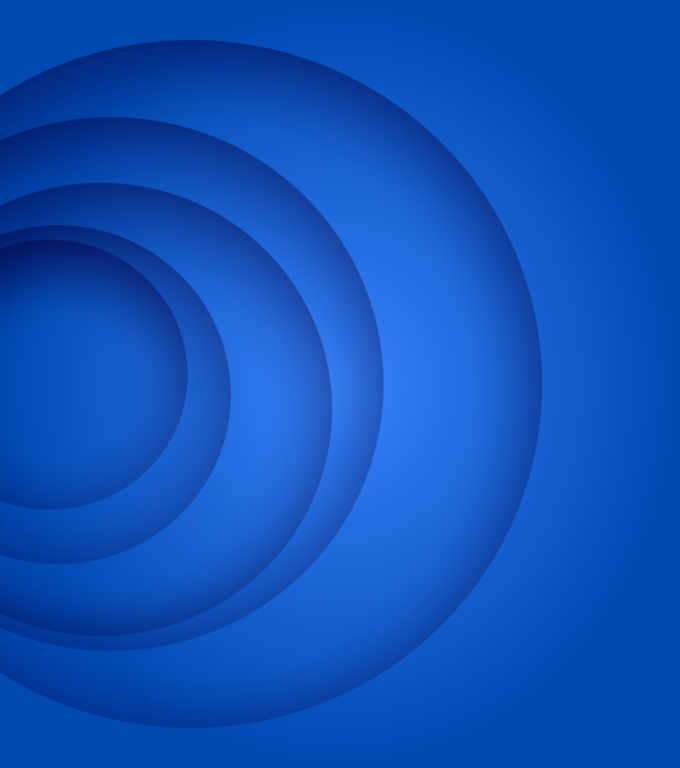
Give the GLSL for this background, as a Shadertoy shader.

```glsl
// Nested circular cutouts with soft inner shadows over a blue radial glow.
#define BASE_BLUE vec3(0.0, 0.284, 0.698)
#define GLOW_BLUE vec3(0.215, 0.515, 0.985)
#define SHADOW_NAVY vec3(0.016, 0.008, 0.26)
#define SHADOW_OPACITY 0.72
#define SHADOW_BLUR 0.104
#define SHADOW_SHIFT vec2(0.008, -0.021)
#define STRETCH 1.02
#define DISC_COUNT 5

// Centre and radius of each cutout, in canvas heights, outermost first.
const vec3 DISCS[DISC_COUNT] = vec3[DISC_COUNT](
    vec3(0.249, 0.500, 0.448),
    vec3(0.145, 0.500, 0.3475),
    vec3(0.1315, 0.467, 0.295),
    vec3(0.0755, 0.486, 0.2207),
    vec3(0.065, 0.512, 0.1758));

// Approximate signed distance to a slightly widened circle.
float discDistance(vec2 p, vec3 disc) {
    vec2 q = p - disc.xy;
    q.x /= STRETCH;
    return length(q) - disc.z;
}

void mainImage(out vec4 fragColor, in vec2 fragCoord) {
    vec2 uv = fragCoord / iResolution.xy;
    vec2 p = fragCoord / iResolution.y;
    float pixel = 1.0 / iResolution.y;

    // Elliptical glow fitted to the canvas.
    float glow = clamp(1.0 - length(uv * 2.0 - 1.0), 0.0, 1.0);
    vec3 color = mix(BASE_BLUE, GLOW_BLUE, glow);

    // Each cutout adds a shadow along its inner rim.
    for (int i = 0; i < DISC_COUNT; i++) {
        float inside = 1.0 - smoothstep(-pixel, pixel, discDistance(p, DISCS[i]));
        float rim = discDistance(p - SHADOW_SHIFT, DISCS[i]);
        float shadow = smoothstep(-SHADOW_BLUR, SHADOW_BLUR, rim);
        color = mix(color, SHADOW_NAVY, inside * shadow * SHADOW_OPACITY);
    }

    fragColor = vec4(color, 1.0);
}
```
